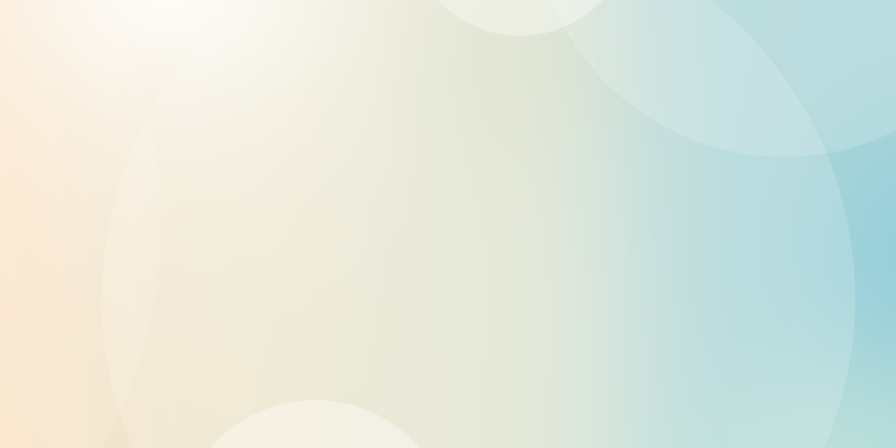
Write a Shadertoy shader that draws this background.

```glsl
#define PEACH vec3(0.980, 0.895, 0.790)
#define CREAM vec3(0.930, 0.900, 0.812)
#define SAGE  vec3(0.880, 0.900, 0.832)
#define AQUA  vec3(0.690, 0.842, 0.850)
#define BLUE  vec3(0.560, 0.800, 0.860)
#define OLIVE vec3(0.820, 0.840, 0.740)
#define MINT  vec3(0.780, 0.910, 0.860)
#define WHITE vec3(1.000, 0.995, 0.985)
#define VEIL_OPACITY 0.15
#define BUBBLE_OPACITY 0.36

// Horizontal wash from warm sand to cool water
vec3 wash(float x) {
    vec3 color = mix(PEACH, CREAM, smoothstep(-0.10, 0.55, x));
    color = mix(color, SAGE, smoothstep(0.45, 1.25, x));
    return mix(color, AQUA, smoothstep(1.12, 1.68, x));
}

// Soft round light, 1 at the center
float glow(vec2 p, vec2 center, vec2 radius) {
    vec2 q = (p - center) / radius;
    return exp(-dot(q, q));
}

// Antialiased disc coverage
float disc(vec2 p, vec2 center, float radius) {
    float edge = 0.75 / iResolution.y;
    return 1.0 - smoothstep(-edge, edge, length(p - center) - radius);
}

void mainImage(out vec4 fragColor, in vec2 fragCoord) {
    // Height is 1, width is 2
    vec2 p = 2.0 * fragCoord / iResolution.x;
    p.y = fragCoord.y / iResolution.y;

    // Background and its broad tints
    vec3 color = wash(p.x);
    color = mix(color, BLUE, 0.75 * glow(p, vec2(2.06, 0.42), vec2(0.28, 0.34)));
    color = mix(color, AQUA, 0.55 * glow(p, vec2(1.52, 1.00), vec2(0.20, 0.42)));
    color = mix(color, OLIVE, 0.40 * glow(p, vec2(1.14, 0.90), vec2(0.26, 0.30)));
    color = mix(color, MINT, 0.50 * glow(p, vec2(1.86, -0.04), vec2(0.34, 0.24)));

    // Sunlight from the upper left: wide halo, then bright core
    vec2 sun = vec2(0.38, 1.04);
    color = mix(color, WHITE, 0.50 * glow(p, sun, vec2(0.56, 0.54)));
    color = mix(color, WHITE, 0.80 * glow(p, sun, vec2(0.27, 0.22)));

    // Large translucent veils
    float leftVeil = disc(p, vec2(-0.65, 0.505), 1.01);
    float centerVeil = disc(p, vec2(1.068, 0.336), 0.841);
    float rightVeil = disc(p, vec2(1.75, 1.21), 0.56);
    color = mix(color, WHITE, 0.11 * leftVeil);
    color = mix(color, WHITE, VEIL_OPACITY * centerVeil);
    color = mix(color, WHITE, VEIL_OPACITY * rightVeil);

    // Brighter bubbles cut by the top and bottom edges
    float bubbles = max(disc(p, vec2(1.161, 1.172), 0.252),
                        disc(p, vec2(0.703, -0.203), 0.310));
    color = mix(color, WHITE, BUBBLE_OPACITY * bubbles);

    fragColor = vec4(color, 1.0);
}
```
